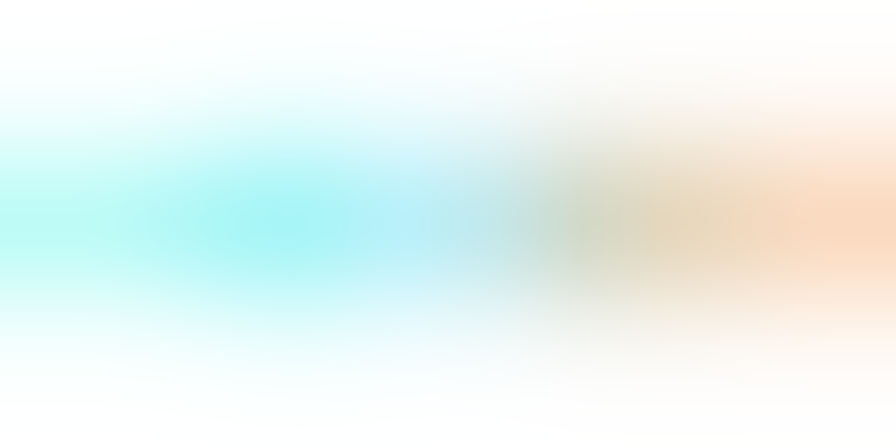
This background is drawn by a WebGL 1 fragment shader. Its source:

```glsl
precision highp float;

uniform vec2 u_resolution;

#define BAND_CENTER 0.503
#define BAND_WIDTH_LEFT 0.148
#define BAND_WIDTH_RIGHT 0.160
#define MINT vec3(0.745, 0.985, 0.968)
#define AQUA vec3(0.655, 0.962, 0.970)
#define SKY vec3(0.728, 0.942, 0.980)
#define MIST vec3(0.765, 0.910, 0.920)
#define SAGE vec3(0.825, 0.850, 0.785)
#define SAND vec3(0.890, 0.842, 0.742)
#define PEACH vec3(0.982, 0.858, 0.755)

// Linear ramp from 0 to 1 between two positions
float ramp(float start, float end, float x) {
    return clamp((x - start) / (end - start), 0.0, 1.0);
}

// Colour along the middle of the band, from left to right
vec3 bandColor(float x) {
    vec3 color = mix(MINT, AQUA, smoothstep(0.08, 0.32, x));
    color = mix(color, SKY, smoothstep(0.32, 0.47, x));
    color = mix(color, MIST, ramp(0.46, 0.55, x));
    color = mix(color, SAGE, ramp(0.55, 0.65, x));
    color = mix(color, SAND, ramp(0.65, 0.74, x));
    return mix(color, PEACH, smoothstep(0.70, 0.94, x));
}

// Soft vertical falloff, slightly wider around the aqua glow
float bandGlow(vec2 uv) {
    float width = mix(BAND_WIDTH_LEFT, BAND_WIDTH_RIGHT, smoothstep(0.1, 0.8, uv.x));
    float bulge = (uv.x - 0.33) / 0.13;
    width += 0.010 * exp(-bulge * bulge);
    float offset = (uv.y - BAND_CENTER) / width;
    return exp(-0.5 * offset * offset);
}

void main() {
    vec2 uv = gl_FragCoord.xy / u_resolution;
    vec3 color = mix(vec3(1.0), bandColor(uv.x), bandGlow(uv));
    gl_FragColor = vec4(color, 1.0);
}
```
